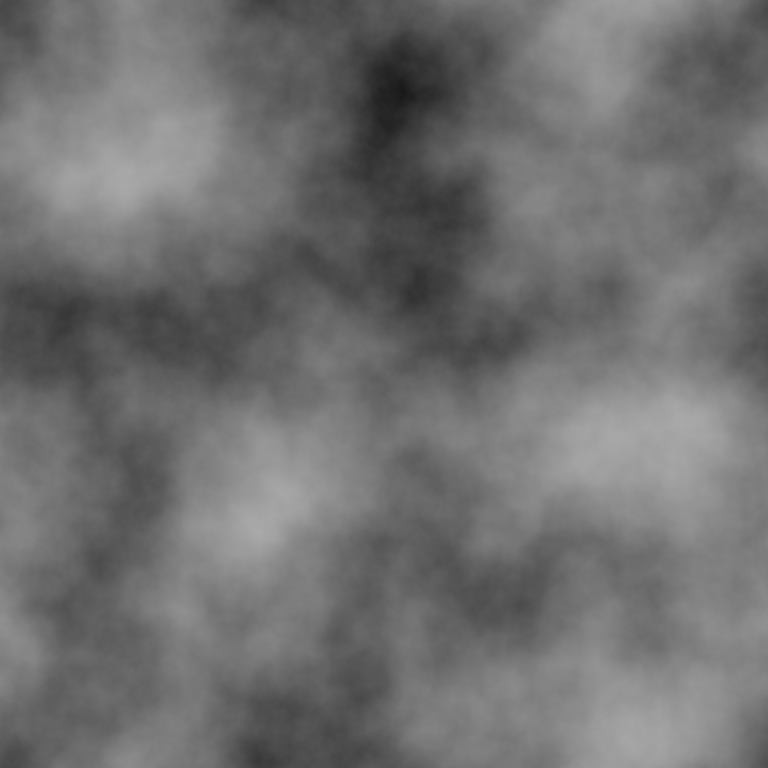
Give the GLSL for this texture, as a three.js fragment shader.

```glsl
// Soft grey cloud texture that tiles in both directions.
// Gradient noise on wrapping lattices is summed over octaves of halving size
// and strength, then mapped to a grey tone with slightly deeper shadows.

varying vec2 vUv;

// Sineless hash: lattice cell and octave seed to two values in 0..1
vec2 hash2(vec2 cell, float seed) {
  vec3 p = fract(vec3(cell.xyx + seed * 17.31) * vec3(0.1031, 0.1030, 0.0973));
  p += dot(p, p.yzx + 33.33);
  return fract((p.xx + p.yz) * p.zy);
}

// Slope of one lattice corner, wrapped to the period, along the given offset
float cornerSlope(vec2 corner, vec2 offset, float period, float seed) {
  vec2 wrapped = floor(mod(corner + 0.5, period));
  vec2 direction = normalize(hash2(wrapped, seed) - 0.5001);
  return dot(direction, offset);
}

// Gradient noise that repeats after a whole number of cells
float tilingNoise(vec2 p, float period, float seed) {
  vec2 cell = floor(p);
  vec2 f = fract(p);
  vec2 blend = f * f * f * (f * (f * 6.0 - 15.0) + 10.0);
  vec2 right = vec2(1.0, 0.0);
  vec2 up = vec2(0.0, 1.0);
  float bottom = mix(cornerSlope(cell, f, period, seed),
                     cornerSlope(cell + right, f - right, period, seed), blend.x);
  float top = mix(cornerSlope(cell + up, f - up, period, seed),
                  cornerSlope(cell + 1.0, f - 1.0, period, seed), blend.x);
  return mix(bottom, top, blend.y);
}

// Octave sum; each lattice is shifted so that their nodes do not line up
float clouds(vec2 uv) {
  float sum = 0.0;
  float strength = 1.0;
  float period = 3.0;
  for (int octave = 0; octave < 7; octave++) {
    float seed = float(octave) + 1.0;
    vec2 shift = hash2(vec2(5.0, 9.0), seed);
    sum += strength * tilingNoise(uv * period + shift, period, seed);
    strength *= 0.5;
    period *= 2.0;
  }
  return sum;
}

void main() {
  float density = clouds(vUv);

  // Mid grey plus contrast, bent a little towards the darks
  float grey = 0.445 + 0.38 * density - 0.1 * density * density;
  gl_FragColor = vec4(vec3(clamp(grey, 0.0, 1.0)), 1.0);
}
```
